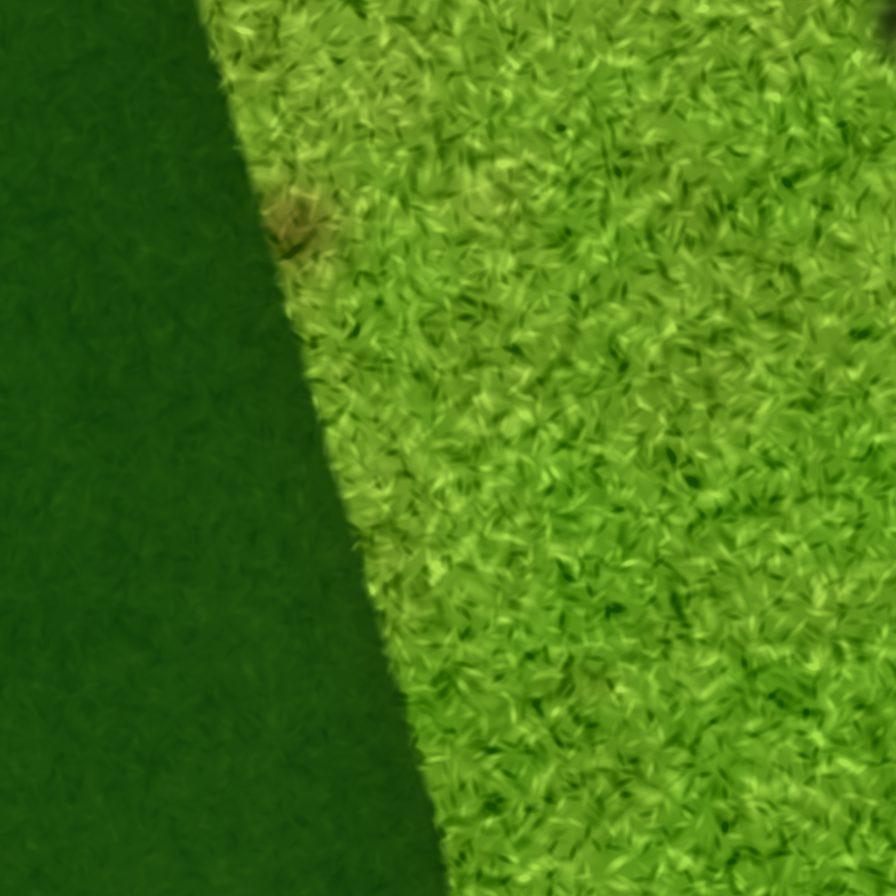
A Shadertoy shader for this texture:

```glsl
// Sunlit lawn of short blades with a slanted soft-edged shadow on the left.

vec3 hash32(vec2 p) {
    vec3 q = fract(p.xyx * vec3(0.1031, 0.1030, 0.0973));
    q += dot(q, q.yxz + 33.33);
    return fract((q.xxy + q.yzz) * q.zyx);
}

float valueNoise(vec2 p) {
    vec2 cell = floor(p);
    vec2 f = fract(p);
    f = f * f * (3.0 - 2.0 * f);
    float low = mix(hash32(cell).x, hash32(cell + vec2(1, 0)).x, f.x);
    float high = mix(hash32(cell + vec2(0, 1)).x, hash32(cell + vec2(1, 1)).x, f.x);
    return mix(low, high, f.y);
}

float broadNoise(vec2 p) {
    return 0.6 * valueNoise(p) + 0.4 * valueNoise(p * 2.3 + 17.0) - 0.5;
}

// Soft elongated spot, one cell long and "width" cells wide
float bladeSpot(vec2 offset, float angle, float width) {
    float c = cos(angle), s = sin(angle);
    vec2 local = vec2(c * offset.x + s * offset.y, c * offset.y - s * offset.x);
    local.y /= width;
    float falloff = max(0.0, 1.0 - dot(local, local));
    return falloff * falloff;
}

// Signed sum of one randomly turned light or dark blade per cell
float bladeLayer(vec2 p, float width) {
    vec2 cell = floor(p);
    float total = 0.0;
    for (int y = -1; y <= 1; y++) {
        for (int x = -1; x <= 1; x++) {
            vec2 id = cell + vec2(x, y);
            vec3 rnd = hash32(id + 5.0);
            float tone = 2.0 * hash32(id + 91.0).y - 1.0;
            total += tone * bladeSpot(p - id - rnd.xy, rnd.z * 3.14159, width);
        }
    }
    return total;
}

float bladeField(vec2 uv) {
    float field = 0.0;
    float scale = 34.0;
    for (int i = 0; i < 3; i++) {
        field += bladeLayer(uv * scale + 40.0 * float(i), 0.38);
        scale *= 1.45;
    }
    return field;
}

float softBlob(vec2 uv, vec2 center, vec2 radius) {
    vec2 d = (uv - center) / radius;
    return exp(-dot(d, d));
}

vec3 sunlitGrass(vec2 uv, float blades, float patches) {
    const vec3 DARK = vec3(0.26, 0.45, 0.03);
    const vec3 LIGHT = vec3(0.52, 0.71, 0.20);
    float tone = 0.54 + 0.64 * blades + 0.3 * patches;
    vec3 color = mix(DARK, LIGHT, clamp(tone, -0.55, 1.6));

    // Dry yellow towards the upper left, fresher green on the right
    float dryness = 0.6 * (uv.y - uv.x) + 0.9 * broadNoise(uv * 9.0 + 60.0);
    color += clamp(dryness, -0.5, 0.5) * vec3(0.10, 0.01, 0.06);

    // Bare earth beside the shadow and a dim upper right corner
    float earth = softBlob(uv, vec2(0.325, 0.745), vec2(0.05, 0.045));
    color = mix(color, color * vec3(0.88, 0.68, 0.75), earth);
    color *= 1.0 - 0.65 * softBlob(uv, vec2(1.0, 0.98), vec2(0.025, 0.045));
    return max(color, vec3(0.03, 0.12, 0.0));
}

vec3 shadedGrass(vec2 uv, float blades, float patches, float edgeDistance) {
    const vec3 DARK = vec3(0.085, 0.28, 0.037);
    const vec3 LIGHT = vec3(0.135, 0.335, 0.055);
    float tone = 0.3 + 0.42 * blades + 0.6 * patches + 0.25 * (0.5 - uv.y);
    vec3 color = mix(DARK, LIGHT, clamp(tone, -0.7, 1.4));
    float nearEdge = exp(-max(-edgeDistance, 0.0) * 14.0);
    return color + nearEdge * vec3(0.005, -0.025, -0.015);
}

void mainImage(out vec4 fragColor, in vec2 fragCoord) {
    vec2 uv = fragCoord / iResolution.xy;
    float blades = bladeField(uv);
    float patches = broadNoise(uv * 7.0 + 30.0);

    // Shadow boundary, steeper at its foot
    float boundary = min(0.221 + 0.29 * (1.0 - uv.y), 0.484 + 0.12 * (0.09 - uv.y) + 0.006);
    boundary = uv.y < 0.09 ? boundary : 0.221 + 0.29 * (1.0 - uv.y);
    float edgeDistance = uv.x - boundary + 0.003 * blades;
    float sunlight = smoothstep(-0.008, 0.011, edgeDistance);

    vec3 shade = shadedGrass(uv, blades, patches, edgeDistance);
    vec3 sun = sunlitGrass(uv, blades, patches);
    fragColor = vec4(mix(shade, sun, sunlight), 1.0);
}
```
